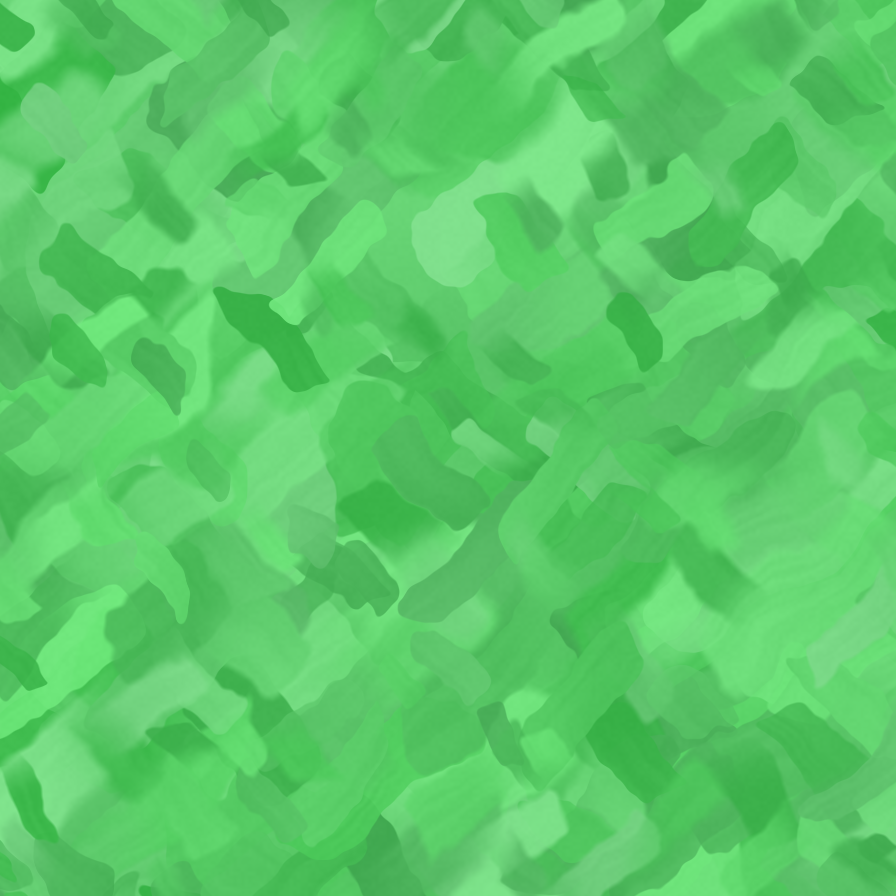
Reproduce this texture procedurally as a Shadertoy shader.

```glsl
// Overlapping diagonal brush strokes in fresh greens, light ones rising, dark ones falling.

const vec3 DARK_GREEN  = vec3(0.255, 0.675, 0.315);
const vec3 LIGHT_GREEN = vec3(0.485, 0.885, 0.535);
const vec3 VIVID_SHIFT = vec3(-0.032, 0.028, -0.032);
const int   LAYERS       = 8;
const float RISE_ANGLE   = 0.74;   // radians, long strokes
const float FALL_ANGLE   = -0.84;  // radians, short cross strokes
const float LONGEST      = 0.30;   // stroke spacing of the first layer
const float SHORTEST     = 0.11;   // stroke spacing of the last layer
const float TILT         = 0.28;   // spread of stroke direction
const float EDGE_WOBBLE  = 0.034;
const float EDGE_RAGGED  = 0.007;
const float STREAK_TONE  = 0.13;

vec3 hash3(vec2 p) {
    vec3 q = fract(vec3(p.xyx) * vec3(0.1031, 0.1030, 0.0973));
    q += dot(q, q.yxz + 33.33);
    return fract((q.xxy + q.yzz) * q.zyx);
}

// Two independent channels of smooth value noise
vec2 noise2(vec2 p) {
    vec2 i = floor(p), f = fract(p);
    f = f * f * (3.0 - 2.0 * f);
    vec2 low  = mix(hash3(i).xy, hash3(i + vec2(1, 0)).xy, f.x);
    vec2 high = mix(hash3(i + vec2(0, 1)).xy, hash3(i + vec2(1, 1)).xy, f.x);
    return mix(low, high, f.y);
}

mat2 rotation(float a) {
    float c = cos(a), s = sin(a);
    return mat2(c, -s, s, c);
}

float roundedBox(vec2 p, vec2 halfSize, float radius) {
    vec2 d = abs(p) - halfSize + radius;
    return length(max(d, 0.0)) + min(max(d.x, d.y), 0.0) - radius;
}

vec3 paint(float tone, float vivid) {
    return mix(DARK_GREEN, LIGHT_GREEN, clamp(tone, -0.05, 1.08)) + VIVID_SHIFT * vivid;
}

// Lays one sheet of scattered strokes over the colour below
vec3 strokeLayer(vec3 below, vec2 uv, vec2 spacing, float angle,
                 float coverage, float toneShift, float seed, float pixel) {
    vec2 p = rotation(angle) * uv + seed * 0.37;
    vec2 home = floor(p / spacing);
    vec3 color = below;
    for (int y = -1; y <= 1; y++)
    for (int x = -1; x <= 1; x++) {
        vec2 cell = home + vec2(x, y);
        vec2 key = cell + 200.0 + seed * 41.0;
        vec3 place = hash3(key);
        vec3 look  = hash3(key + 517.3);
        vec3 form  = hash3(key + 931.7);
        if (place.z > coverage) continue;

        // Shape: tilted box with slanted ends
        vec2 d = p - (cell + 0.15 + 0.7 * place.xy) * spacing;
        d = rotation((form.x - 0.5) * TILT) * d;
        d.x += d.y * (form.y - 0.5) * 1.3;
        vec2 halfSize = spacing * vec2(mix(0.42, 0.72, form.z), mix(0.34, 0.58, look.z));
        float dist = roundedBox(d, halfSize, halfSize.y * mix(0.25, 0.8, form.y));
        float soft = pixel + 0.011 * look.y * look.y * look.y;
        float mask = 1.0 - smoothstep(-soft, soft, dist);
        if (mask <= 0.0) continue;

        // Paint: bristle streaks, and a tail that thins out
        float along = d.x / halfSize.x * (form.x < 0.5 ? 1.0 : -1.0);
        float tail = mix(1.0, smoothstep(-1.1, 0.1, along), step(0.35, look.y));
        float streak = noise2(vec2(d.x * 7.0, d.y * 150.0) + key * 3.7).x - 0.5;
        float tone = look.x + toneShift + 0.08 * along + STREAK_TONE * streak;
        float vivid = mix(-0.7, 1.4, fract(look.x * 7.0 + form.z));
        color = mix(color, paint(tone, vivid), mask * tail * mix(0.68, 0.97, form.z));
    }
    return color;
}

void mainImage(out vec4 fragColor, in vec2 fragCoord) {
    vec2 uv = fragCoord / iResolution.y;
    float pixel = 1.0 / iResolution.y;

    // Uneven stroke outlines
    vec2 warped = uv + EDGE_WOBBLE * (noise2(uv * 13.0) - 0.5)
                     + EDGE_RAGGED * (noise2(uv * 65.0 + 9.0) - 0.5);

    // Soft ground, then strokes from large to small
    vec2 ground = noise2(uv * 5.0 + 31.0);
    vec3 color = paint(mix(0.3, 0.75, ground.x), ground.y);
    for (int i = 0; i < LAYERS; i++) {
        float depth = float(i) / float(LAYERS - 1);
        bool falling = i % 2 == 1;
        float span = mix(LONGEST, SHORTEST, depth) * (falling ? 0.62 : 1.0);
        vec2 spacing = span * vec2(1.0, falling ? 0.62 : 0.42);
        float coverage = mix(0.95, 0.26, depth) * (falling ? 0.62 : 1.0);
        float toneShift = falling ? -0.17 : 0.10;
        color = strokeLayer(color, warped, spacing, falling ? FALL_ANGLE : RISE_ANGLE,
                            coverage, toneShift, float(i) + 1.0, pixel);
    }

    // Faint canvas grain
    color += 0.012 * (noise2(uv * 240.0).x - 0.5);
    fragColor = vec4(color, 1.0);
}
```
